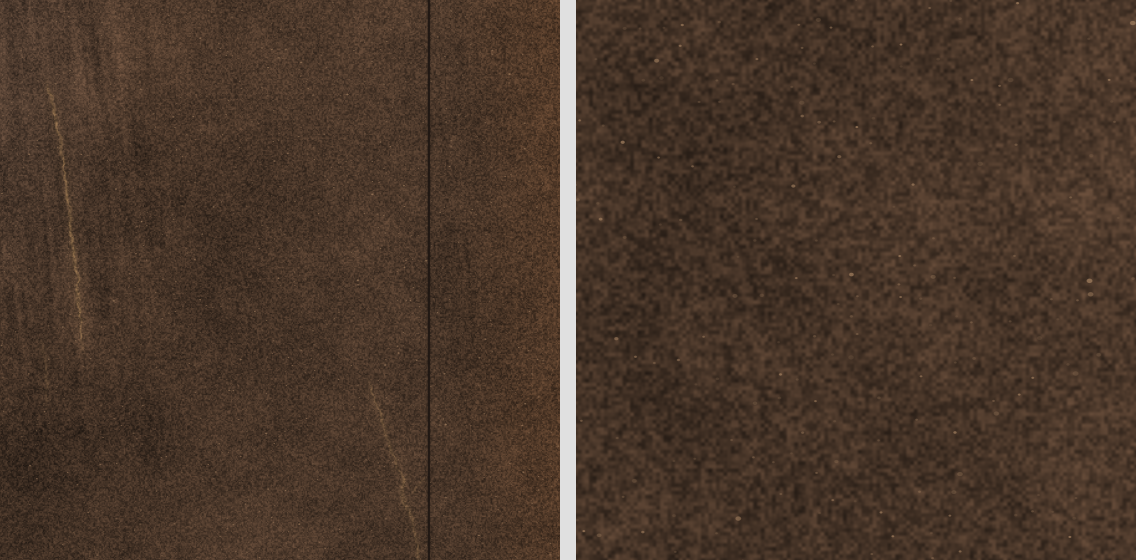
Left: the whole. Right: its middle third, enlarged.
A Shadertoy shader for this texture:

```glsl
// Dark brown stone slabs: a mottled, grainy surface with slanted streaks,
// pale mineral veins, tiny flecks and one narrow vertical joint.
// Built from layered value noise, curve distances and a jittered fleck grid.

const vec3 STONE = vec3(0.286, 0.212, 0.160);
const vec3 WARM_TINT = vec3(1.16, 1.09, 0.99);
const vec3 GREY_TINT = vec3(1.03, 1.05, 1.09);
const vec3 VEIN = vec3(0.52, 0.40, 0.27);
const vec3 FLECK = vec3(0.60, 0.47, 0.35);
const vec3 JOINT = vec3(0.115, 0.085, 0.070);

const float JOINT_X = 0.7660;
const float JOINT_HALF_WIDTH = 0.0015;
const float GRAIN_SCALE = 450.0;
const float GRAIN_AMOUNT = 0.67;
const float MOTTLE_AMOUNT = 0.36;
const float STREAK_AMOUNT = 0.48;
const float STREAK_SLANT = 0.09;
const float FLECK_GRID = 85.0;
const float FLECK_SHARE = 0.24;

float hash(vec2 p) {
    vec3 q = fract(p.xyx * 0.1031);
    q += dot(q, q.yzx + 33.33);
    return fract((q.x + q.y) * q.z);
}

float noise(vec2 p) {
    vec2 cell = floor(p), f = fract(p);
    f = f * f * (3.0 - 2.0 * f);
    float low = mix(hash(cell), hash(cell + vec2(1, 0)), f.x);
    float high = mix(hash(cell + vec2(0, 1)), hash(cell + vec2(1, 1)), f.x);
    return mix(low, high, f.y);
}

float fbm(vec2 p) {
    float sum = 0.0, weight = 0.5;
    for (int i = 0; i < 5; i++) {
        sum += weight * noise(p);
        p = mat2(1.6, 1.2, -1.2, 1.6) * p + 7.3;
        weight *= 0.5;
    }
    return sum / 0.97;
}

// Near-vertical vein: x = bend.x + bend.y t + bend.z t^2, t from top to bottom.
float vein(vec2 p, float top, float bottom, vec3 bend, float halfWidth) {
    float t = (top - p.y) / (top - bottom);
    float wobble = 0.010 * (noise(vec2(p.y * 28.0, bend.x * 90.0)) - 0.5)
                 + 0.005 * (noise(vec2(p.y * 110.0, 4.0)) - 0.5);
    float side = p.x - bend.x - t * (bend.y + bend.z * t) - wobble;
    float d = abs(side);
    float width = halfWidth * (0.2 + 1.2 * noise(vec2(p.y * 30.0, 9.0)));
    float core = 1.0 - smoothstep(0.0, width + 0.0018, d);
    float halo = 0.14 * exp(-d * d / (halfWidth * halfWidth * 9.0));
    float ends = smoothstep(0.0, 0.1, t) * (1.0 - smoothstep(0.88, 1.0, t));
    float broken = 0.25 + 0.75 * noise(p * vec2(280.0, 90.0));
    return (core * broken + halo) * ends;
}

// Bright specks, at most one in each grid cell.
float flecks(vec2 p, float pixel) {
    vec2 cell = floor(p * FLECK_GRID);
    float present = step(hash(cell + 11.7), FLECK_SHARE);
    vec2 centre = 0.2 + 0.6 * vec2(hash(cell + 31.0), hash(cell + 57.0));
    vec2 offset = (fract(p * FLECK_GRID) - centre) / FLECK_GRID;
    float radius = mix(0.0006, 0.0014, pow(hash(cell + 83.0), 4.0));
    float d = length(offset * vec2(0.85, 1.1));
    float disc = 1.0 - smoothstep(radius - 0.6 * pixel, radius + 0.8 * pixel, d);
    return present * disc * (0.2 + 0.65 * pow(hash(cell + 101.0), 2.0));
}

void mainImage(out vec4 fragColor, in vec2 fragCoord) {
    vec2 p = fragCoord / iResolution.xy;
    float pixel = 1.0 / iResolution.y;

    // Broad clouds, with darker pools at the lower left and the middle
    float tone = 1.0 + MOTTLE_AMOUNT * (fbm(p * 4.5 + 2.0) - 0.5);
    tone += 0.24 * (fbm(p * 22.0) - 0.5);
    vec2 corner = (p - vec2(0.0, 0.10)) * vec2(1.0, 0.8);
    tone -= 0.20 * exp(-dot(corner, corner) * 14.0);
    vec2 pool = (p - vec2(0.46, 0.38)) * vec2(1.0, 1.2);
    tone -= 0.09 * exp(-dot(pool, pool) * 16.0);
    tone += 0.04 * smoothstep(0.45, 1.0, p.y);

    // Slanted streaks, strongest on the left and just past the joint
    vec2 s = vec2(p.x + STREAK_SLANT * p.y, p.y);
    float streak = 0.55 * noise(s * vec2(55.0, 4.0)) + 0.45 * noise(s * vec2(120.0, 9.0) + 5.0);
    float region = 1.0 - smoothstep(0.14, 0.40, p.x);
    region += 0.55 * exp(-pow((p.x - 0.84) / 0.05, 2.0));
    region *= smoothstep(0.12, 0.45, p.y);
    tone += STREAK_AMOUNT * region * (streak - 0.5);

    // Fine grain
    float grain = 0.7 * (noise(p * GRAIN_SCALE) - 0.5)
                + 0.5 * (noise(p * GRAIN_SCALE * 0.57 + 19.0) - 0.5);
    tone += GRAIN_AMOUNT * grain;

    // Warmth to the right, a cooler cast at the upper left
    float warmth = smoothstep(0.76, 1.06, p.x + 0.10 * (fbm(p * 5.0 + 40.0) - 0.5));
    float cool = (1.0 - smoothstep(0.0, 0.3, p.x)) * smoothstep(0.3, 0.8, p.y);
    vec3 color = STONE * tone * mix(vec3(1), WARM_TINT, warmth) * mix(vec3(1), GREY_TINT, cool);

    // Pale veins and flecks
    float veins = 0.95 * vein(p, 0.87, 0.355, vec3(0.084, 0.104, -0.040), 0.0040);
    veins += 0.60 * vein(p, 0.33, -0.03, vec3(0.657, 0.126, -0.028), 0.0042);
    veins += 0.28 * vein(p, 0.40, 0.27, vec3(0.073, 0.012, 0.0), 0.0045);
    veins += 0.35 * vein(p, 0.150, 0.115, vec3(0.759, -0.030, 0.008), 0.0022);
    color = mix(color, VEIN * (1.0 + 0.6 * grain), clamp(veins, 0.0, 0.85));
    color = mix(color, FLECK, flecks(p, pixel));

    // Joint between the slabs, with a soft shadow
    float joint = abs(p.x - JOINT_X);
    color *= 1.0 - 0.15 * exp(-joint * joint / 0.000016);
    float gap = 1.0 - smoothstep(JOINT_HALF_WIDTH - pixel * 0.5, JOINT_HALF_WIDTH + pixel, joint);
    color = mix(color, JOINT, 0.9 * gap);

    fragColor = vec4(clamp(color, 0.0, 1.0), 1.0);
}
```
